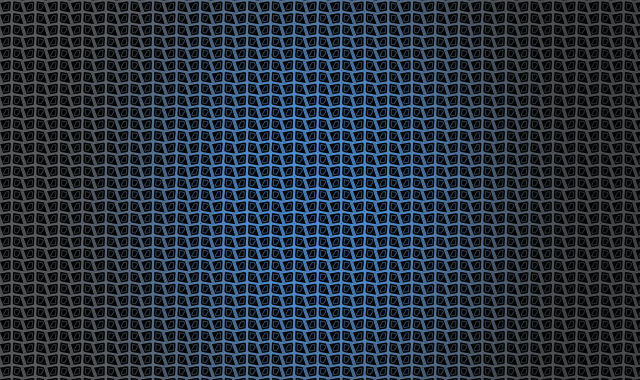
Give the GLSL for this pattern, as a Shadertoy shader.

```glsl
// A mesh of leaning five-sided cells with wedge outlines, lit by a soft blue glow.
#define CELLS_ACROSS 54.4
#define ROW_TILT 0.17
#define STRUT_LEAN 0.34
#define RIB_LEAN -0.07
#define LEAN_DRIFT 0.12
#define WEB_HALF_WIDTH 0.095
#define STRUT_HALF_WIDTH 0.135
#define INSET_DEPTH 0.23
#define INSET_WIDTH 0.05
#define BACK_COLOR vec3(0.008, 0.014, 0.016)
#define GREY_COLOR vec3(0.345, 0.345, 0.355)
#define BLUE_COLOR vec3(0.30, 0.55, 0.81)

vec2 hash2(vec2 p) {
    vec3 q = fract(vec3(p.xyx) * vec3(0.1031, 0.1030, 0.0973));
    q += dot(q, q.yzx + 33.33);
    return fract((q.xx + q.yz) * q.zy) * 2.0 - 1.0;
}

float gradientNoise(vec2 p) {
    vec2 i = floor(p), f = fract(p);
    vec2 u = f * f * f * (f * (f * 6.0 - 15.0) + 10.0);
    float a = dot(hash2(i), f);
    float b = dot(hash2(i + vec2(1, 0)), f - vec2(1, 0));
    float c = dot(hash2(i + vec2(0, 1)), f - vec2(0, 1));
    float d = dot(hash2(i + vec2(1, 1)), f - vec2(1, 1));
    return mix(mix(a, b, u.x), mix(c, d, u.x), u.y);
}

float smoothMin(float a, float b, float k) {
    float h = max(k - abs(a - b), 0.0) / k;
    return min(a, b) - h * h * k * 0.25;
}

// Share of a pixel centred on d that lies between a and b.
float coverage(float d, float a, float b, float pixel) {
    return clamp((min(d + 0.5 * pixel, b) - max(d - 0.5 * pixel, a)) / pixel, 0.0, 1.0);
}

// Sideways lean of an upright: strong struts alternate with near-vertical ribs.
float leanOf(vec2 id) {
    float lean = mod(id.x, 2.0) < 0.5 ? STRUT_LEAN : RIB_LEAN;
    return lean + LEAN_DRIFT * gradientNoise(id * 0.13 + 7.3);
}

// x: distance to the cell border, y: to its strut, z: to the wedge inside.
vec3 cellDistances(vec2 p) {
    // Rows zigzag by one column at a time
    float y = p.y + ROW_TILT * (abs(mod(p.x, 2.0) - 1.0) - 0.5);
    float row = floor(y), col = floor(p.x);
    float rise = y - row - 0.5;

    // Step to the column whose leaning uprights enclose the point
    if (p.x < col - leanOf(vec2(col, row)) * rise) col -= 1.0;
    else if (p.x > col + 1.0 - leanOf(vec2(col + 1.0, row)) * rise) col += 1.0;
    float leanLeft = leanOf(vec2(col, row));
    float leanRight = leanOf(vec2(col + 1.0, row));
    float left = p.x - col + leanLeft * rise;
    float right = col + 1.0 - leanRight * rise - p.x;

    float side = mod(col, 2.0) < 0.5 ? 1.0 : -1.0;
    vec2 local = side * vec2(left / (left + right) - 0.5, rise);
    left *= inversesqrt(1.0 + leanLeft * leanLeft);
    right *= inversesqrt(1.0 + leanRight * leanRight);

    // Four sides, one cut corner, then a sharper cut for the wedge
    float border = smoothMin(left, right, 0.08);
    border = smoothMin(border, 0.5 - abs(rise), 0.08);
    border = smoothMin(border, 0.61 - dot(local, vec2(0.707)), 0.08);
    float wedge = min(border - INSET_DEPTH, 0.13 - dot(local, vec2(-0.8, 0.6)));
    return vec3(border, side > 0.0 ? left : right, wedge);
}

void mainImage(out vec4 fragColor, in vec2 fragCoord) {
    vec2 uv = fragCoord / iResolution.xy;
    float pixel = CELLS_ACROSS / iResolution.x;
    vec2 p = (fragCoord - vec2(0.0, iResolution.y)) * pixel + vec2(0.0, 0.07);

    // Web, wider struts with a dark slit, and wedge outlines
    vec3 d = cellDistances(p);
    float web = coverage(d.x, -WEB_HALF_WIDTH, WEB_HALF_WIDTH, pixel);
    web = max(web, coverage(d.y, -STRUT_HALF_WIDTH, STRUT_HALF_WIDTH, pixel));
    web *= 1.0 - 0.6 * coverage(d.y, 0.035, 0.06, pixel);
    float wedge = coverage(d.z, 0.0, INSET_WIDTH, pixel);
    float ink = max(web, wedge * 0.85);

    // Tall glow in the middle, fading to grey at both sides
    float radius = length((uv - vec2(0.49, 0.47)) / vec2(0.43, 0.92));
    float glow = 1.0 - smoothstep(0.15, 1.0, radius);
    vec3 grey = GREY_COLOR * mix(1.04, 0.86, smoothstep(0.4, 1.0, uv.x));
    vec3 lineColor = mix(grey, BLUE_COLOR, glow);

    fragColor = vec4(mix(BACK_COLOR, lineColor, ink), 1.0);
}
```
